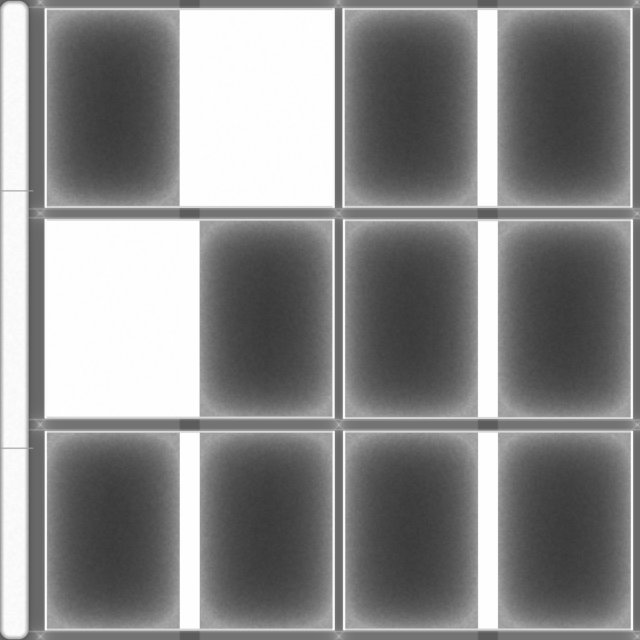
A Shadertoy shader for this pattern:

```glsl
const vec2 FIRST_CENTER = vec2(0.2956, 0.1706);
const vec2 PERIOD = vec2(0.4668, 0.3307);
const vec2 FRAME_HALF = vec2(0.2259, 0.1556);
const float BAR_HALF = 0.0156;

float hash(vec2 p) {
    vec3 h = fract(vec3(p.xyx) * 0.1031);
    h += dot(h, h.yzx + 33.33);
    return fract((h.x + h.y) * h.z);
}

float valueNoise(vec2 p) {
    vec2 cell = floor(p), f = fract(p);
    f = f * f * (3.0 - 2.0 * f);
    float low = mix(hash(cell), hash(cell + vec2(1, 0)), f.x);
    float high = mix(hash(cell + vec2(0, 1)), hash(cell + vec2(1, 1)), f.x);
    return mix(low, high, f.y);
}

float boxDistance(vec2 p, vec2 halfSize, float radius) {
    vec2 d = abs(p) - halfSize + radius;
    return length(max(d, 0.0)) + min(max(d.x, d.y), 0.0) - radius;
}

float fill(float d, float blur) {
    return 1.0 - smoothstep(-blur, blur, d);
}

float stripe(float d, float halfWidth, float blur) {
    return fill(abs(d) - halfWidth, blur);
}

// Dark glass, brightening toward its edges
float paneShade(vec2 edge, float grain) {
    vec2 glow = exp(-max(edge, 0.0) / vec2(0.030, 0.028));
    float light = min(glow.x + glow.y, 1.12);
    return 0.225 + 0.36 * light + (grain - 0.5) * (0.035 + 0.035 * light);
}

// Grooves between frames, with a pale star where they cross
float grooveShade(vec2 q, float blur) {
    vec2 outside = abs(q) - FRAME_HALF;
    vec2 corner = abs(q) - 0.5 * PERIOD;
    float shade = 0.45 - 0.04 * fill(0.003 - outside.x, 0.003);
    shade += 0.14 * stripe(outside.y - 0.002, 0.001, 0.002);
    shade -= 0.09 * fill(abs(q.x) - BAR_HALF, 0.002) * step(0.0, outside.y);
    float diagonal = abs(abs(corner.x) - abs(corner.y));
    float star = exp(-length(corner) / 0.008) * (0.6 + 0.4 * fill(diagonal - 0.002, blur + 0.002));
    return shade + 0.35 * star;
}

float windowShade(vec2 q, vec2 id, float grain, float blur) {
    vec2 edge = FRAME_HALF - abs(q);
    float barDistance = abs(q.x) - BAR_HALF;
    float pane = paneShade(vec2(min(edge.x, barDistance), edge.y), grain);

    // Two lit panes on alternate sides of the first column
    bool lit = id.x < 0.5 && id.y > 0.5 && (q.x > 0.0) == (id.y > 1.5);
    pane = lit ? 0.99 + 0.01 * grain : pane;
    pane = mix(pane, 0.995, fill(barDistance, blur));

    // Bright frame edges, the horizontal ones slightly duller
    float shade = mix(grooveShade(q, blur), pane, fill(boxDistance(q, FRAME_HALF, 0.001), blur));
    float inX = fill(abs(q.x) - FRAME_HALF.x, blur);
    float inY = fill(abs(q.y) - FRAME_HALF.y, blur);
    shade = mix(shade, 0.84, stripe(edge.y - 0.001, 0.0016, blur) * inX);
    return mix(shade, 0.98, stripe(edge.x - 0.001, 0.0018, blur) * inY);
}

// Pale rounded rail with evenly spaced seams
float railShade(float base, vec2 p, float grain, float blur) {
    float d = boxDistance(p - vec2(0.0225, 0.5), vec2(0.0225, 0.499), 0.016);
    float body = mix(0.98, 0.62, smoothstep(-0.008, 0.001, d)) + 0.03 * (grain - 0.5);
    float shade = mix(base - 0.08 * exp(-max(d, 0.0) / 0.004), body, fill(d, blur));
    float seam = abs(abs(p.y - 0.5007) - 0.2011);
    float seamMask = stripe(seam, 0.0011, blur) * fill(p.x - 0.052, blur);
    return mix(shade, 0.62, 0.8 * seamMask);
}

void mainImage(out vec4 fragColor, in vec2 fragCoord) {
    vec2 p = fragCoord / iResolution.xy;
    float blur = 0.8 / min(iResolution.x, iResolution.y);
    float grain = 0.65 * valueNoise(p * 400.0) + 0.35 * valueNoise(p * 190.0);

    // Two columns by three rows, each slightly misaligned
    vec2 id = clamp(round((p - FIRST_CENTER) / PERIOD), vec2(0), vec2(1, 2));
    vec2 jitter = vec2(hash(id + 3.7), hash(id + 9.2)) - 0.5;
    vec2 q = p - FIRST_CENTER - id * PERIOD - 0.002 * jitter;

    float shade = windowShade(q, id, grain, blur);
    shade = railShade(shade, p, grain, blur * step(p.x, 0.06) + blur * step(0.06, p.x));
    fragColor = vec4(vec3(clamp(shade, 0.0, 1.0)), 1.0);
}
```
